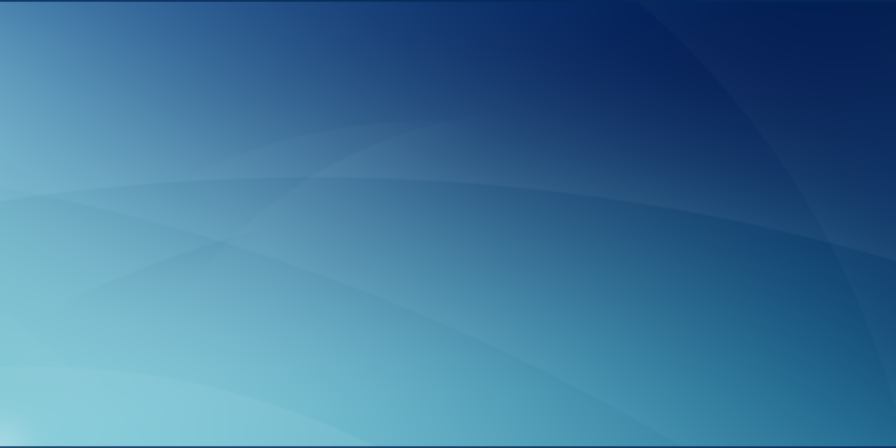
A WebGL 2 fragment shader for this background:

```glsl
#version 300 es
precision highp float;
// Soft blue-to-aqua gradient crossed by large, translucent curved veils.

#define HAZE vec3(0.68, 0.85, 0.90)
#define SHADE vec3(0.08, 0.35, 0.48)
#define BORDER vec3(0.02, 0.16, 0.34)
#define BORDER_WIDTH 0.004
#define EDGE_SOFTNESS 0.004
#define CORNER_GLOW 0.22
#define VEIL_STRENGTH 0.66

uniform vec2 u_resolution;
out vec4 fragColor;

// Smooth cubic through four colours spaced evenly over 0..1.
vec3 blend4(vec3 a, vec3 b, vec3 c, vec3 d, float x) {
    float t = 3.0 * x;
    float u = t - 1.0, v = t - 2.0, w = t - 3.0;
    return -a * u * v * w / 6.0 + b * t * v * w / 2.0
           - c * t * u * w / 2.0 + d * t * u * v / 6.0;
}

// Four horizontal gradients blended from the bottom to the top.
vec3 backdrop(vec2 uv) {
    vec3 floorRow = blend4(vec3(0.53, 0.80, 0.85), vec3(0.45, 0.74, 0.81),
                           vec3(0.29, 0.59, 0.70), vec3(0.14, 0.42, 0.57), uv.x);
    vec3 lowRow = blend4(vec3(0.50, 0.76, 0.82), vec3(0.40, 0.65, 0.75),
                         vec3(0.21, 0.46, 0.60), vec3(0.07, 0.27, 0.45), uv.x);
    vec3 highRow = blend4(vec3(0.44, 0.68, 0.78), vec3(0.25, 0.45, 0.61),
                          vec3(0.10, 0.25, 0.44), vec3(0.04, 0.17, 0.37), uv.x);
    vec3 topRow = blend4(vec3(0.28, 0.51, 0.68), vec3(0.12, 0.29, 0.51),
                         vec3(0.02, 0.15, 0.37), vec3(0.01, 0.12, 0.32), uv.x);
    return blend4(floorRow, lowRow, highRow, topRow, uv.y);
}

// Positive inside the circle.
float disc(vec2 p, vec2 center, float radius) {
    return radius - length(p - center);
}

// Sharp at the edge, fading away over the given reach.
float veil(float d, float reach) {
    float aa = max(EDGE_SOFTNESS, 1.0 / u_resolution.y);
    return VEIL_STRENGTH * smoothstep(-aa, aa, d) * exp(-max(d, 0.0) / reach);
}

void main() {
    vec2 uv = gl_FragCoord.xy / u_resolution;
    vec2 p = uv * vec2(2.0, 1.0);
    vec3 color = backdrop(uv);

    // Long horizon: pale mist above, a faint shadow below.
    float horizon = disc(p, vec2(0.698, -4.031), 4.635);
    color = mix(color, HAZE, 0.09 * veil(-horizon, 0.13));
    color = mix(color, SHADE, 0.06 * veil(horizon, 0.12));

    // Sweeping diagonal with a pale upper side.
    float diagonal = disc(p, vec2(-0.876, -4.002), 4.668);
    float diagonalFade = smoothstep(0.0, 0.25, p.x);
    color = mix(color, HAZE, 0.04 * diagonalFade * veil(-diagonal, 0.10));
    color = mix(color, SHADE, 0.06 * veil(diagonal, 0.16));

    // Central crescent made of two crossing arcs.
    float crescentFade = 1.0 - smoothstep(0.75, 1.15, p.x);
    float outerArc = disc(p, vec2(0.96, -0.51), 1.24);
    float innerArc = disc(p, vec2(1.226, -0.262), 1.017);
    float outerFade = crescentFade * smoothstep(0.36, 0.55, p.x);
    float innerFade = crescentFade * smoothstep(0.30, 0.50, p.y);
    color = mix(color, HAZE, 0.05 * outerFade * veil(outerArc, 0.12));
    color = mix(color, HAZE, 0.07 * innerFade * veil(innerArc, 0.20));

    // Shadowed arc on the left, ending at the diagonal.
    float leftArc = disc(p, vec2(1.371, -2.301), 2.9);
    float leftFade = smoothstep(0.02, 0.4, p.x) * (1.0 - smoothstep(0.48, 0.62, p.x));
    color = mix(color, SHADE, 0.09 * leftFade * veil(leftArc, 0.07));

    // Steep arc on the right, lit along its outer side.
    float rightArc = disc(p, vec2(0.203, -0.415), 1.866);
    color = mix(color, HAZE, 0.045 * veil(-rightArc, 0.25));

    // Low pale mound and a thin slanted veil in the lower left.
    float mound = disc(p, vec2(0.078, -1.518), 1.70);
    color = mix(color, HAZE, 0.20 * veil(mound, 0.22));
    float slant = disc(p, vec2(-1.747, -2.007), 2.9);
    float slantFade = 1.0 - smoothstep(0.12, 0.32, p.x);
    color = mix(color, HAZE, 0.10 * slantFade * veil(slant, 0.15));

    // Bright corner glow.
    color = mix(color, vec3(1.0), CORNER_GLOW * exp(-dot(p, p) / 0.004));

    // Dark hairlines along the top and bottom.
    float rim = min(uv.y, 1.0 - uv.y);
    float line = 1.0 - smoothstep(0.5 * BORDER_WIDTH, 1.5 * BORDER_WIDTH, rim);
    color = mix(color, BORDER, 0.80 * line);

    fragColor = vec4(clamp(color, 0.0, 1.0), 1.0);
}
```
